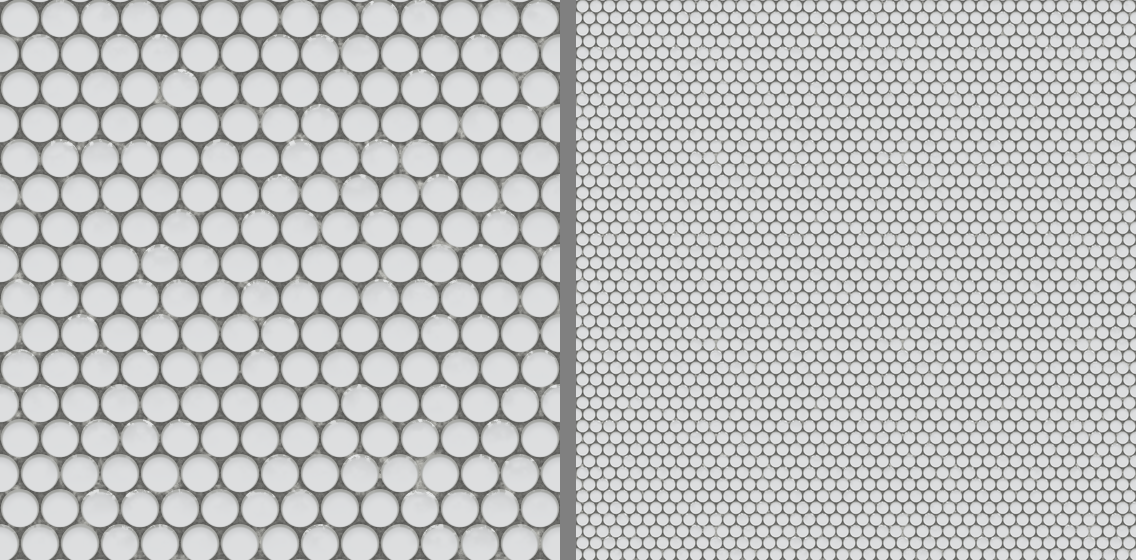
Left: one tile. Right: repeated 3 by 3.
Give the GLSL for this pattern, as a Shadertoy shader.

```glsl
// Staggered white penny-round tiles with shaded rims, chalky wear and dark grout.

float hash(vec2 p) {
    uvec2 n = uvec2(ivec2(p)) * uvec2(1597u, 3821u);
    uint h = (n.x ^ n.y) * 74777u;
    h = (h ^ (h >> 15)) * 48271u;
    h = (h ^ (h >> 13)) * 69621u;
    return float((h ^ (h >> 16)) & 65535u) / 65535.0;
}

// Value noise that wraps after the given number of cells
float wrapNoise(vec2 uv, float cells) {
    vec2 p = uv * cells, i = floor(p), f = fract(p);
    f = f * f * (3.0 - 2.0 * f);
    vec2 a = mod(i, cells), b = mod(i + 1.0, cells);
    return mix(mix(hash(a), hash(vec2(b.x, a.y)), f.x),
               mix(hash(vec2(a.x, b.y)), hash(b), f.x), f.y);
}

float fbm(vec2 uv, float cells) {
    float sum = 0.0, weight = 0.5;
    for (int k = 0; k < 4; k++) {
        sum += weight * wrapNoise(uv, cells);
        cells *= 2.0;
        weight *= 0.5;
    }
    return sum / 0.9375;
}

// Offset from the nearest disc centre, in tile pitches; also gives the tile id
vec2 nearestDisc(vec2 uv, out vec2 id) {
    vec2 p = uv * vec2(14.0, 16.0) + vec2(0.0, 0.02);
    vec2 best = vec2(9.0);
    for (int j = -1; j <= 1; j++) {
        float row = floor(p.y) + float(j);
        float shift = 0.5 * mod(row, 2.0);
        float column = round(p.x - shift);
        vec2 q = vec2(p.x - shift - column, (p.y - row - 0.5) * 0.875);
        if (dot(q, q) < dot(best, best)) {
            best = q;
            id = mod(vec2(column, row), vec2(14.0, 16.0));
        }
    }
    return best;
}

void mainImage(out vec4 fragColor, in vec2 fragCoord) {
    vec2 uv = fragCoord / iResolution.xy;
    vec2 id;
    vec2 q = nearestDisc(uv, id);
    float aa = 14.0 / min(iResolution.x, iResolution.y);
    float rim = length(q) - 0.478;
    float face = length(q + vec2(0.0, 0.035)) - 0.443;
    float wear = hash(id + 31.0);
    float cloud = fbm(uv, 32.0);
    float chalk = fbm(uv, 128.0);
    float grain = fbm(uv, 256.0);

    // Grout: grainy, darker against the tiles, with pale dusty patches
    float grout = 0.375 + 0.16 * (grain - 0.5) + 0.35 * smoothstep(0.0, 0.1, rim) * 0.2;
    grout += 0.24 * smoothstep(0.56, 0.82, cloud) * (0.6 + 0.8 * chalk);
    vec3 color = grout * vec3(1.005, 1.005, 0.975);

    // Tile: grey upper lip around a lowered, softly shaded face
    vec3 lip = vec3(0.65, 0.655, 0.64) + 0.06 * (cloud - 0.5);
    float shade = smoothstep(-0.24, 0.0, face) * smoothstep(-0.15, 0.4, q.y);
    vec3 glaze = vec3(0.865, 0.87, 0.875) - 0.065 * shade;
    glaze -= 0.05 * wear * smoothstep(0.45, 0.75, cloud) * smoothstep(-0.3, 0.3, q.y);
    vec3 tile = mix(lip, glaze, smoothstep(0.012 + aa * 0.5, -0.022 - aa * 0.5, face));

    // Chalky wear gathered on the upper rim, in a different amount per tile
    float band = smoothstep(-0.17, -0.04, rim) * smoothstep(0.08, 0.36, q.y);
    float flecks = smoothstep(0.5, 0.72, chalk + 0.35 * (cloud - 0.5));
    float dust = band * flecks * smoothstep(0.25, 0.9, wear);
    float haze = wear * smoothstep(0.5, 0.8, cloud) * smoothstep(0.0, 0.3, q.y);
    tile = mix(tile, vec3(0.89, 0.895, 0.895), clamp(0.85 * dust + 0.25 * haze, 0.0, 1.0));

    color = mix(color, tile, smoothstep(0.6 * aa, -0.6 * aa, rim));
    fragColor = vec4(color, 1.0);
}
```
